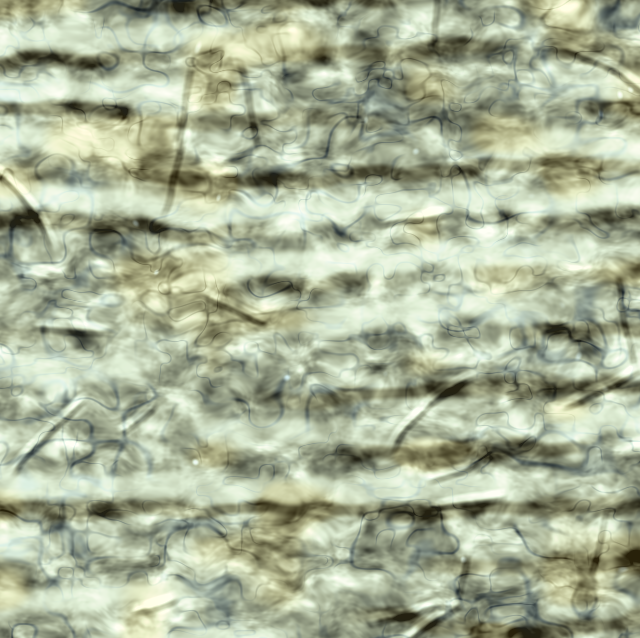
Write a WebGL 2 fragment shader that draws this texture.

```glsl
#version 300 es
precision highp float;

uniform vec2 u_resolution;
out vec4 fragColor;

// Integer hash to two values in 0..1
vec2 hash2(vec2 cell) {
    uvec2 h = uvec2(ivec2(cell)) * 1664525u + 1013904223u;
    h.x += h.y * 1664525u;
    h.y += h.x * 1664525u;
    h ^= h >> 16u;
    h.x += h.y * 1664525u;
    h.y += h.x * 1664525u;
    h ^= h >> 16u;
    return vec2(h & 65535u) / 65535.0;
}

float noise(vec2 p) {
    vec2 i = floor(p), f = fract(p);
    f = f * f * (3.0 - 2.0 * f);
    float low = mix(hash2(i).x, hash2(i + vec2(1, 0)).x, f.x);
    float high = mix(hash2(i + vec2(0, 1)).x, hash2(i + vec2(1, 1)).x, f.x);
    return mix(low, high, f.y);
}

float fbm(vec2 p) {
    float sum = 0.0, weight = 0.5;
    for (int i = 0; i < 4; i++) {
        sum += weight * noise(p);
        p = mat2(1.7, 0.6, -0.6, 1.7) * p + 19.0;
        weight *= 0.62;
    }
    return sum / 1.12;
}

// Thin tangled lines along the middle level of the noise
float threads(vec2 p) {
    return smoothstep(0.11, 0.0, abs(noise(p) - 0.5)) * smoothstep(0.3, 0.65, noise(p * 0.4 + 31.0));
}

// Horizontal stripe, broken along its length differently in every row
float stripe(float lane, float x, float halfWidth, float seed) {
    float row = floor(lane);
    float present = smoothstep(0.28, 0.62, noise(vec2(x * 3.2 + row * 5.37, row + seed)));
    return present * smoothstep(halfWidth, halfWidth * 0.25, abs(fract(lane) - 0.5));
}

vec3 ramp(float tone) {
    vec3 color = mix(vec3(0.12, 0.13, 0.10), vec3(0.67, 0.71, 0.60), smoothstep(0.0, 1.0, 0.5) * 2.0 * clamp((tone - 0.13) / 0.58, 0.0, 1.0));
    color = mix(color, vec3(0.88, 0.94, 0.84), clamp((tone - 0.71) / 0.23, 0.0, 1.0));
    return mix(color, vec3(1.0, 1.0, 0.96), clamp((tone - 0.94) / 0.15, 0.0, 1.0));
}

void main() {
    vec2 p = gl_FragCoord.xy / u_resolution.y;
    vec2 warp = vec2(noise(p * 22.0), noise(p * 22.0 + 57.0)) - 0.5;
    vec2 q = p + warp * 0.022;

    // Laid stripes with a brown shadow under each
    float lane = (1.0 - p.y) * 11.35 - 0.06 + 0.5 * (noise(p * vec2(2.5, 4.0)) - 0.5) + warp.y * 0.22;
    float light = stripe(lane, p.x, 0.36, 10.0);
    float shadow = stripe(lane - 0.41, p.x, 0.22, 40.0);

    // Pulp grain and tangled fibres
    float grain = fbm(q * vec2(24.0, 36.0)) - 0.5;
    float tangle = threads(q * vec2(24.0, 34.0)) + 0.7 * threads(q * vec2(46.0, 58.0) + 90.0);
    float patches = noise(p * vec2(3.0, 5.0) + 8.0) - 0.5;
    float calm = 1.0 - 0.65 * light;
    float tone = 0.71 + 0.13 * patches + 1.15 * grain * calm - 0.17 * tangle * calm;
    tone += 0.21 * light - 0.27 * shadow * (0.6 + 0.8 * noise(q * vec2(18.0, 40.0)));

    // Long stray fibres: pale with a dark edge, every third a dark crease
    float glint = 0.0;
    for (int i = 0; i < 21; i++) {
        vec2 center = hash2(vec2(i, 211));
        vec2 shape = hash2(vec2(i, 307));
        bool crease = i % 3 == 0;
        float angle = crease ? 1.2 + 0.7 * shape.x : (shape.x - 0.5) * 1.7;
        vec2 axis = vec2(cos(angle), sin(angle));
        vec2 d = p + warp * 0.008 - center;
        vec2 local = vec2(dot(d, axis), dot(d, vec2(-axis.y, axis.x)));
        local.y += (shape.y - 0.5) * 5.0 * local.x * local.x;
        float reach = 0.04 + 0.08 * shape.y;
        float ends = smoothstep(reach, reach * 0.6, abs(local.x));
        float core = smoothstep(0.009, 0.002, abs(local.y)) * ends;
        float edge = smoothstep(0.008, 0.001, abs(local.y + 0.011)) * ends;
        tone += crease ? -0.22 * core : 0.2 * core - 0.24 * edge;
        vec2 spot = hash2(vec2(i, 419));
        glint += smoothstep(0.007, 0.001, length(q - spot)) * shape.x;
    }

    // Brown stain beside the stripes, cool grey in the fibres
    vec3 color = ramp(tone + 0.3 * glint);
    float stain = clamp(0.55 * shadow + smoothstep(0.58, 0.85, noise(p * vec2(9.0, 14.0) + 70.0)), 0.0, 1.0);
    color += vec3(0.035, 0.0, -0.06) * stain;
    color += vec3(-0.025, 0.0, 0.05) * clamp(tangle, 0.0, 1.0) * (1.0 - stain);
    color += vec3(-0.03, 0.0, 0.08) * min(glint, 1.0);
    fragColor = vec4(clamp(color, 0.0, 1.0), 1.0);
}
```
